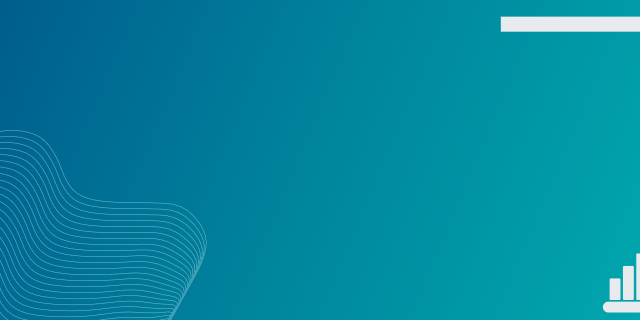
Write a Shadertoy shader that draws this background.

```glsl
// Teal diagonal gradient with a fan of thin wavy contour lines at lower left,
// a pale bar at upper right and a small bar chart cut off by the right edge.
// Contours are one quadratic B-spline, shifted per line and pinched at its end.

#define DEEP_BLUE   vec3(0.0, 0.365, 0.55)
#define MID_TEAL    vec3(0.0, 0.522, 0.62)
#define BRIGHT_TEAL vec3(0.0, 0.655, 0.68)
#define PALE        vec3(0.915, 0.918, 0.93)
#define LINE_COLOR  vec3(0.72, 0.90, 0.93)
#define LINE_ALPHA  0.6
#define LINE_WIDTH  0.0017
#define LINE_COUNT  23
#define LINE_SHIFT  vec2(-0.0104, -0.0188)
#define CURVE_STEPS 4

// Control points of the outermost contour, in canvas heights
const int KNOTS = 15;
const vec2 outline[KNOTS] = vec2[KNOTS](
    vec2(-0.130, 0.557), vec2(-0.026, 0.586), vec2(0.052, 0.596),
    vec2(0.130, 0.576), vec2(0.177, 0.513), vec2(0.208, 0.427),
    vec2(0.253, 0.383), vec2(0.339, 0.367), vec2(0.469, 0.367),
    vec2(0.568, 0.362), vec2(0.633, 0.297), vec2(0.651, 0.227),
    vec2(0.607, 0.128), vec2(0.534, 0.016), vec2(0.495, -0.047));

float segmentDistance(vec2 p, vec2 a, vec2 b) {
    vec2 ab = b - a;
    float h = clamp(dot(p - a, ab) / dot(ab, ab), 0.0, 1.0);
    return length(p - a - ab * h);
}

float roundedBox(vec2 p, vec2 lo, vec2 hi, float radius) {
    vec2 q = abs(p - 0.5 * (lo + hi)) - 0.5 * (hi - lo) + radius;
    return length(max(q, 0.0)) + min(max(q.x, q.y), 0.0) - radius;
}

float fillCoverage(float d, float px) {
    return clamp(0.5 - d / px, 0.0, 1.0);
}

// Knot of one contour: full shift along the wave, none at the pinched end
vec2 contourKnot(int i, float line) {
    float weight = 1.0 - smoothstep(8.0, 14.5, float(i));
    return outline[i] + line * LINE_SHIFT * weight;
}

float contourDistance(vec2 p, float line) {
    float d = 1e3;
    vec2 a = contourKnot(0, line);
    vec2 b = contourKnot(1, line);
    vec2 previous = 0.5 * (a + b);
    for (int i = 2; i < KNOTS; i++) {
        vec2 c = contourKnot(i, line);
        vec2 start = 0.5 * (a + b);
        vec2 end = 0.5 * (b + c);
        for (int s = 1; s <= CURVE_STEPS; s++) {
            float t = float(s) / float(CURVE_STEPS);
            vec2 point = mix(mix(start, b, t), mix(b, end, t), t);
            d = min(d, segmentDistance(p, previous, point));
            previous = point;
        }
        a = b;
        b = c;
    }
    return d;
}

vec3 gradient(vec2 p) {
    float t = clamp((0.92 * p.x + 0.39 * (1.0 - p.y)) / 2.23, 0.0, 1.0);
    return t < 0.5 ? mix(DEEP_BLUE, MID_TEAL, 2.0 * t)
                   : mix(MID_TEAL, BRIGHT_TEAL, 2.0 * t - 1.0);
}

void mainImage(out vec4 fragColor, in vec2 fragCoord) {
    float px = 1.0 / iResolution.y;
    vec2 p = fragCoord * px;
    vec3 color = gradient(p);

    // Contour lines, evaluated only inside their bounds
    if (p.x < 0.66 && p.y < 0.61) {
        float d = 1e3;
        for (int k = 0; k < LINE_COUNT; k++)
            d = min(d, contourDistance(p, float(k)));
        float halfWidth = 0.5 * LINE_WIDTH;
        float line = fillCoverage(d - halfWidth, px) - fillCoverage(d + halfWidth, px);
        color = mix(color, LINE_COLOR, LINE_ALPHA * line);
    }

    // Header bar and rounded chart base, both running off the right edge
    float shape = roundedBox(p, vec2(1.565, 0.901), vec2(2.2, 0.948), 0.0);
    shape = min(shape, roundedBox(p, vec2(1.884, 0.0234), vec2(2.2, 0.0573), 0.0169));

    // Rising chart columns
    for (int i = 0; i < 3; i++) {
        float n = float(i);
        vec2 foot = vec2(1.905 + 0.0417 * n, 0.0625);
        vec2 top = vec2(foot.x + 0.034, 0.130 + 0.039 * n);
        shape = min(shape, roundedBox(p, foot, top, 0.004));
    }
    color = mix(color, PALE, fillCoverage(shape, px));

    fragColor = vec4(color, 1.0);
}
```
